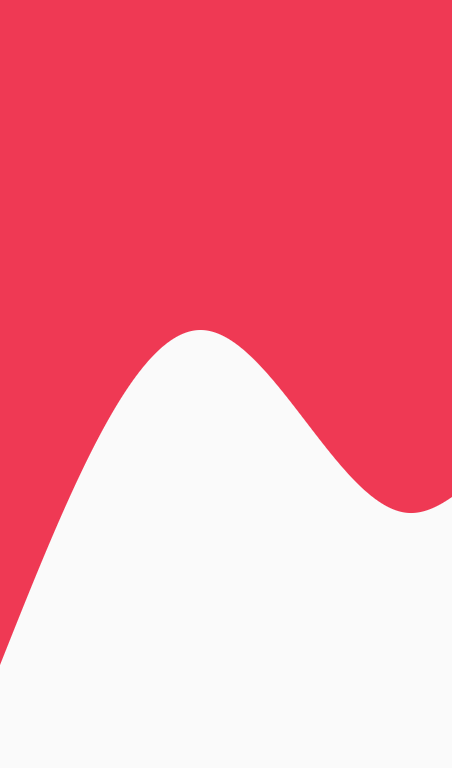
Write a WebGL 2 fragment shader that draws this background.

```glsl
#version 300 es
precision highp float;
// Draws a flat red field above a pale hill that rises to a crest,
// falls to a valley and lifts again at the right edge.
// The outline is a smooth height curve joined from three cubic Hermite spans.

uniform vec2 u_resolution;
out vec4 fragColor;

const vec3 RED = vec3(0.937, 0.224, 0.329);
const vec3 PALE = vec3(0.98);

// Outline knots: x, height, slope, as fractions of the canvas
const vec3 START = vec3(0.0, 0.1341, 1.483);
const vec3 CREST = vec3(0.4436, 0.5703, 0.0);
const vec3 VALLEY = vec3(0.9093, 0.3320, 0.0);
const vec3 END = vec3(1.0, 0.3529, 0.412);

// Height at x on the cubic joining knots a and b
float hermite(vec3 a, vec3 b, float x) {
    float span = b.x - a.x;
    float t = (x - a.x) / span;
    float s = 1.0 - t;
    float blend = t * t * (3.0 - 2.0 * t);
    return mix(a.y, b.y, blend) + span * t * s * (a.z * s - b.z * t);
}

// Height of the whole outline
float hillHeight(float x) {
    if (x < CREST.x) return hermite(START, CREST, x);
    if (x < VALLEY.x) return hermite(CREST, VALLEY, x);
    return hermite(VALLEY, END, x);
}

// Antialiased coverage of the region where field is positive
float coverage(float field) {
    float pixelStep = length(vec2(dFdx(field), dFdy(field)));
    return clamp(field / pixelStep + 0.5, 0.0, 1.0);
}

void main() {
    vec2 uv = gl_FragCoord.xy / u_resolution;
    float hill = coverage(hillHeight(uv.x) - uv.y);
    fragColor = vec4(mix(RED, PALE, hill), 1.0);
}
```
